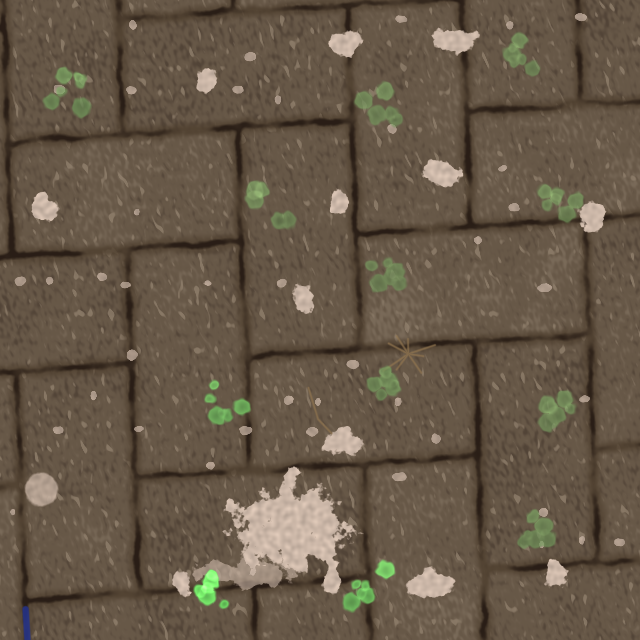
Give the GLSL for this texture, as a Shadertoy shader.

```glsl
// Weathered herringbone brick paving with sprouting weeds and pale lichen.

const vec3 BRICK_MID   = vec3(0.405, 0.345, 0.28);
const vec3 BRICK_DARK  = vec3(0.32, 0.265, 0.215);
const vec3 BRICK_LIGHT = vec3(0.53, 0.47, 0.40);
const vec3 JOINT_SOIL  = vec3(0.30, 0.24, 0.175);
const vec3 JOINT_DEEP  = vec3(0.16, 0.115, 0.085);
const vec3 LICHEN      = vec3(0.80, 0.72, 0.66);
const vec3 LEAF_DULL   = vec3(0.42, 0.56, 0.34);
const vec3 LEAF_BRIGHT = vec3(0.40, 0.80, 0.36);
const vec3 DRY_STEM    = vec3(0.57, 0.46, 0.31);
const vec3 BLUE_SLIVER = vec3(0.14, 0.20, 0.55);

vec2 hash2(vec2 p) {
    vec3 q = fract(vec3(p.xyx) * vec3(0.1031, 0.1030, 0.0973));
    q += dot(q, q.yzx + 33.33);
    return fract((q.xx + q.yz) * q.zy);
}

float gradientNoise(vec2 p) {
    vec2 i = floor(p), f = p - i;
    vec2 u = f * f * f * (f * (f * 6.0 - 15.0) + 10.0);
    vec2 e = vec2(1.0, 0.0);
    float a = dot(hash2(i) * 2.0 - 1.0, f);
    float b = dot(hash2(i + e) * 2.0 - 1.0, f - e);
    float c = dot(hash2(i + e.yx) * 2.0 - 1.0, f - e.yx);
    float d = dot(hash2(i + 1.0) * 2.0 - 1.0, f - 1.0);
    return mix(mix(a, b, u.x), mix(c, d, u.x), u.y);
}

float fbm(vec2 p) {
    float sum = 0.0, amp = 1.0;
    for (int i = 0; i < 4; i++) {
        sum += amp * gradientNoise(p);
        p = mat2(1.6, 1.2, -1.2, 1.6) * p + 7.3;
        amp *= 0.55;
    }
    return sum;
}

float segment(vec2 p, vec2 a, vec2 b) {
    vec2 d = b - a;
    return length(p - a - d * clamp(dot(p - a, d) / dot(d, d), 0.0, 1.0));
}

float fill(float dist, float soft) { return 1.0 - smoothstep(-soft, soft, dist); }

// Herringbone of 2:1 bricks: xy = brick id, z = depth inside the brick edge.
vec3 herringbone(vec2 g) {
    vec2 cell = floor(g);
    float phase = mod(cell.x + cell.y, 4.0);
    bool flat_ = phase == 1.0 || phase == 2.0;
    vec2 along = flat_ ? vec2(1.0, 0.0) : vec2(0.0, 1.0);
    vec2 id = cell - along * ((phase == 2.0 || phase == 0.0) ? 1.0 : 0.0);
    vec2 halfSize = 0.5 * (1.0 + along);
    vec2 q = abs(g - id - halfSize) - halfSize + 0.06;
    float dist = length(max(q, 0.0)) + min(max(q.x, q.y), 0.0) - 0.06;
    return vec3(id, -dist);
}

// Gritty brick face with slanted light and dark flecks.
vec3 brickFace(vec2 p, vec2 id) {
    vec2 slant = vec2(p.x + 0.25 * p.y, p.y);
    float grit = gradientNoise(slant * vec2(150.0, 85.0));
    float fleck = gradientNoise(slant * vec2(105.0, 52.0) + 31.0);
    float tone = 0.3 * fbm(p * 9.0) + 0.6 * grit + 0.22 * (hash2(id + 40.0).x - 0.5);
    vec3 col = mix(BRICK_MID, BRICK_DARK, smoothstep(0.0, 0.45, -tone));
    col = mix(col, BRICK_LIGHT, 0.55 * smoothstep(0.03, 0.45, tone));
    return mix(col, BRICK_LIGHT * 1.08, 0.75 * smoothstep(0.24, 0.42, fleck));
}

float lichenPatch(vec2 p, vec2 centre, vec2 radius, float ragged) {
    float field = 1.0 - length((p - centre) / radius) + ragged * fbm(p * 32.0);
    return smoothstep(0.0, 0.16, field);
}

// One random blotch per grid cell, kept with the given chance.
float scatterLichen(vec2 p, float count, float chance, float size) {
    vec2 cell = floor(p * count);
    vec2 h = hash2(cell + count), centre = (cell + 0.3 + 0.4 * hash2(cell + 9.0)) / count;
    return step(h.x, chance) * lichenPatch(p, centre, size * vec2(0.6 + h.y, 1.0), 0.7);
}

// Clusters of round leaves, rgb colour and coverage.
vec4 weeds(vec2 p, float soft) {
    vec2 cell = floor(p * 4.0), h = hash2(cell + 17.0);
    vec2 centre = (cell + 0.28 + 0.44 * hash2(cell + 5.0)) / 4.0;
    float vivid = smoothstep(1.1, 0.4, centre.x + centre.y);
    vec3 col = mix(LEAF_DULL, LEAF_BRIGHT, vivid);
    float cover = 0.0;
    for (int i = 0; i < 6; i++) {
        vec2 r = hash2(cell * 7.0 + float(i) * 3.7);
        vec2 leaf = centre + (r - 0.5) * vec2(0.06, 0.055);
        float radius = mix(0.007, 0.015, fract(r.x * 9.0 + h.y));
        float d = length(p - leaf) - radius + 0.005 * gradientNoise(p * 90.0);
        float a = fill(d, soft + 0.001) * mix(0.65, 0.95, vivid);
        vec3 shade = col * (0.82 + 0.3 * r.y + 0.25 * smoothstep(-radius, 0.0, d));
        col = mix(col, shade, a);
        cover = max(cover, a);
    }
    return vec4(col, cover * step(h.x, 0.72));
}

void mainImage(out vec4 fragColor, in vec2 fragCoord) {
    vec2 p = fragCoord / iResolution.xy;
    float soft = 1.0 / iResolution.y;

    // Slightly rotated paving grid with uneven edges
    vec2 q = vec2(p.x, 1.0 - p.y) - vec2(0.0065, 0.043);
    vec2 g = mat2(5.573, 0.364, -0.202, 5.573) * q;
    g += 0.035 * vec2(fbm(p * 22.0), fbm(p * 22.0 + 50.0));
    vec3 brick = herringbone(g);
    vec3 col = brickFace(p, brick.xy);

    // Soil shoulders and broken dark cracks
    float wear = fbm(p * 11.0 + 3.0);
    col = mix(col, JOINT_SOIL, 0.75 * (1.0 - smoothstep(0.01, 0.10 + 0.05 * wear, brick.z)));
    float crack = fill(brick.z - 0.020 - 0.014 * wear, 0.012 + 3.0 * soft);
    col = mix(col, JOINT_DEEP, crack * smoothstep(-0.5, 0.25, wear));

    // Lichen: one large ragged patch, a round spot, scattered crumbs
    float pale = lichenPatch(p, vec2(0.455, 0.175), vec2(0.085, 0.07), 0.85);
    pale = max(pale, 0.6 * lichenPatch(p, vec2(0.39, 0.105), vec2(0.085, 0.022), 0.9));
    pale = max(pale, 0.75 * lichenPatch(p, vec2(0.065, 0.236), vec2(0.028), 0.15));
    pale = max(pale, scatterLichen(p, 5.0, 0.28, 0.022));
    pale = max(pale, 0.7 * scatterLichen(p, 17.0, 0.16, 0.007));
    col = mix(col, LICHEN * (1.0 + 0.2 * gradientNoise(p * 100.0)), pale);

    // Dry tuft, bent stem and blue sliver
    float stem = min(segment(p, vec2(0.482, 0.394), vec2(0.497, 0.345)),
                     segment(p, vec2(0.497, 0.345), vec2(0.518, 0.323)));
    for (int i = 0; i < 8; i++) {
        float angle = float(i) * 0.785 + hash2(vec2(i, 3)).x;
        vec2 tip = vec2(cos(angle), sin(angle)) * mix(0.02, 0.05, hash2(vec2(i, 8)).y);
        stem = min(stem, segment(p, vec2(0.638, 0.447), vec2(0.638, 0.447) + tip));
    }
    col = mix(col, DRY_STEM, 0.7 * fill(stem - 0.0015, soft));
    float sliver = segment(p, vec2(0.040, 0.048), vec2(0.043, 0.0)) - 0.005;
    col = mix(col, BLUE_SLIVER, 0.85 * fill(sliver, soft));

    vec4 leaves = weeds(p, soft);
    fragColor = vec4(mix(col, leaves.rgb, leaves.a), 1.0);
}
```
